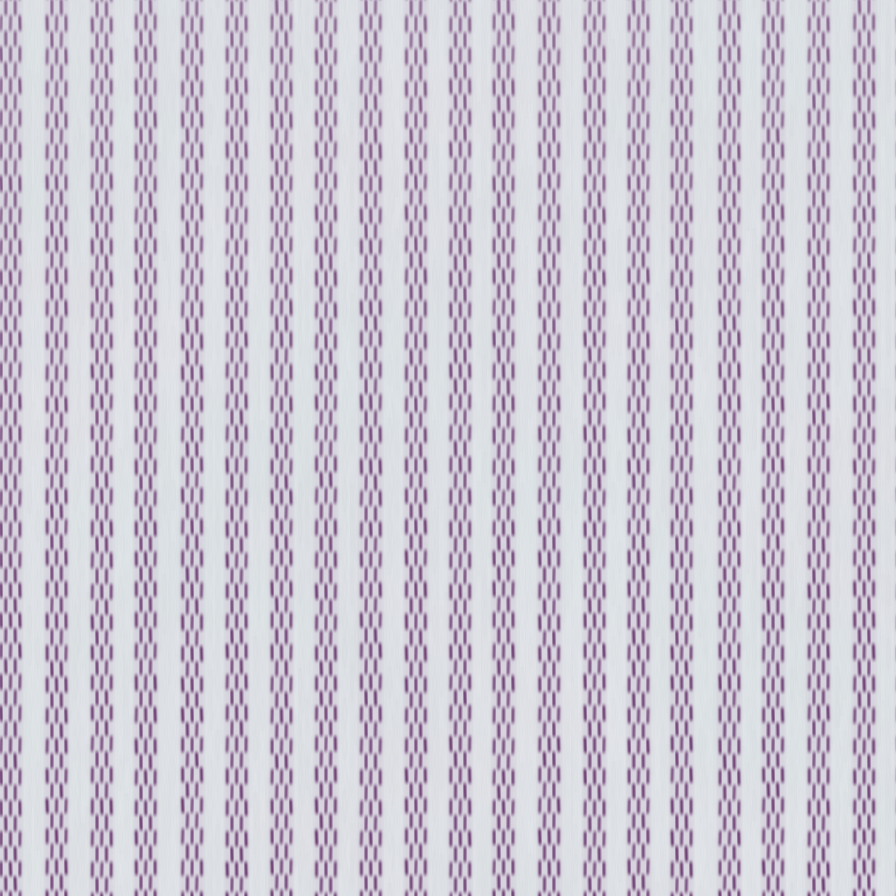
Reproduce this texture procedurally as a Shadertoy shader.

```glsl
#define STRIPES 20.0
#define ROWS 28.65
#define STRIPE_PHASE 0.25
#define ROW_PHASE 0.026
#define ROW_DRIFT 0.02
#define STRIPE_JITTER 0.045
#define THREAD_PITCH 0.105
#define THREAD_SIGMA 0.27
#define FADE_TOP 0.25
#define CLOTH vec3(0.865, 0.880, 0.895)
#define TINT vec3(0.815, 0.775, 0.845)
#define INK vec3(0.43, 0.25, 0.45)

float hash(vec2 cell) {
    return fract(sin(dot(cell, vec2(127.1, 311.7))) * 4375.85);
}

// Slow, uneven shading from layered sines, about -1 to 1
float shade(vec2 p) {
    float a = sin(p.x * 9.0 + 2.0 * sin(p.y * 5.0));
    float b = sin(p.y * 13.0 + 1.7 * sin(p.x * 17.0));
    float c = sin(p.x * 41.0 + p.y * 23.0);
    return 0.45 * a + 0.35 * b + 0.2 * c;
}

void mainImage(out vec4 fragColor, in vec2 fragCoord) {
    vec2 uv = fragCoord / iResolution.xy;
    float down = 1.0 - uv.y;

    // Stripe index and position across it, each stripe slightly off its place
    float across = uv.x * STRIPES - STRIPE_PHASE;
    float stripe = floor(across + 0.5);
    float offset = (hash(vec2(stripe, 7.0)) * 2.0 - 1.0) * STRIPE_JITTER;
    float local = across - stripe - offset;

    // Thread lattice: neighbouring threads are shifted by half a row
    float thread = local / THREAD_PITCH;
    float column = floor(thread + 0.5);
    float inked = clamp(column, -2.0, 2.0);
    float row = (down - ROW_PHASE + ROW_DRIFT * down * (down - 1.0)) * ROWS;
    row += 0.05 * sin(stripe * 2.4 + down * 19.0);

    // Rows seen by the bare weave and by the coloured threads
    float weaveRow = row + 0.5 * mod(column, 2.0);
    float inkRow = row + 0.5 * mod(inked, 2.0);
    float inkCell = floor(inkRow + 0.5);
    float along = inkRow - inkCell;
    float wear = hash(vec2(stripe * 5.0 + inked, inkCell));

    // Soft dash, wide enough to stay smooth at any resolution
    float pixel = STRIPES / (THREAD_PITCH * iResolution.x);
    float variance = THREAD_SIGMA * THREAD_SIGMA + 0.08 * pixel * pixel;
    float lean = (wear - 0.5) * 0.5 * along;
    float side = thread - inked - lean;
    float dash = exp(-0.5 * side * side / variance);
    dash *= 1.0 - smoothstep(0.13, 0.36, abs(along));
    dash *= mix(0.78, 1.0, wear) * (1.0 - FADE_TOP * uv.y * uv.y);

    // Pale stain between the dashes
    float band = 1.0 - smoothstep(1.9, 3.1, abs(thread));
    float stain = band * (0.55 + 0.15 * cos(6.2832 * row) * cos(3.1416 * thread));

    // Bare cloth: raised stitches, uneven threads and slow shading
    float stitch = cos(6.2832 * weaveRow) * cos(6.2832 * (thread - column));
    float streak = hash(vec2(stripe, column)) - 0.5;
    float fleck = hash(vec2(stripe * 11.0 + column, floor(weaveRow + 0.5))) - 0.5;
    float relief = 0.007 * stitch + 0.010 * streak + 0.012 * fleck;

    vec3 color = CLOTH + relief + 0.005 * shade(uv);
    color += vec3(0.006, -0.004, 0.0) * shade(uv.yx + 3.0);
    color = mix(color, TINT, stain);
    color = mix(color, INK, dash);
    fragColor = vec4(color, 1.0);
}
```
